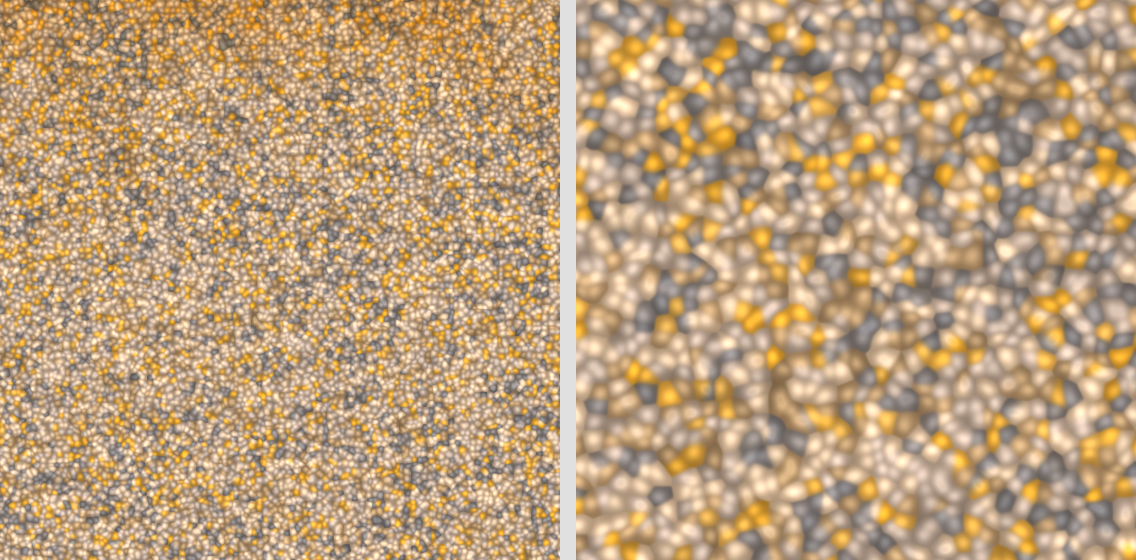
Left, the full canvas; right, a detail of the centre.
Write a Shadertoy shader that draws this texture.

```glsl
// Coarse sand: small soft rounded grains of beige, tan, gold and slate.
// Jittered cells give smoothly merging grains; slow noise gathers the colours
// into patches and a warm stain deepens towards the top edge.
#define GRAINS 102.0       // grains across the canvas
#define JITTER 0.9         // irregularity of grain positions
#define BLEND 9.0          // sharpness of the step between grains
#define GOLD_SHARE 0.14
#define SLATE_SHARE 0.17
#define GAP_SHADE vec3(0.77, 0.745, 0.715)  // tint of the gaps between grains
#define CROWN 1.19         // brightness of the grain crown
#define ROUNDNESS 5.0      // how fast a grain darkens from its crown
#define STAIN vec3(0.94, 0.85, 0.69)

float hash(vec2 p) {
    return fract(sin(dot(p, vec2(127.1, 311.7))) * 43758.5453);
}

float noise(vec2 p) {
    vec2 i = floor(p), f = fract(p);
    f = f * f * (3.0 - 2.0 * f);
    return mix(mix(hash(i), hash(i + vec2(1, 0)), f.x),
               mix(hash(i + vec2(0, 1)), hash(i + vec2(1, 1)), f.x), f.y);
}

float patches(vec2 p) {
    return 0.5 * noise(p) + 0.3 * noise(p * 2.1 + 17.3) + 0.2 * noise(p * 4.3 + 41.7);
}

// Warm stain: strong along the top, broken up by slow noise
float stainAt(vec2 uv) {
    return smoothstep(0.62, 1.15, uv.y + 0.6 * (patches(uv * 5.0 + 5.0) - 0.5));
}

// Mineral colour of one grain, biased by the patch it lies in
vec3 grainColor(vec2 id) {
    const vec3 pale  = vec3(0.88, 0.77, 0.65);
    const vec3 rose  = vec3(0.76, 0.68, 0.62);
    const vec3 ochre = vec3(0.73, 0.60, 0.44);
    const vec3 gold  = vec3(0.90, 0.65, 0.18);
    const vec3 slate = vec3(0.48, 0.47, 0.48);

    vec2 uv = id / GRAINS;
    float goldChance = GOLD_SHARE * (0.3 + 1.4 * patches(uv * 18.0 + 3.0))
                     + 0.10 * stainAt(uv);
    float slateChance = SLATE_SHARE * 2.0 * smoothstep(0.25, 0.75, patches(uv * 20.0 + 60.0));
    float pick = hash(id + 7.7);
    float kind = hash(id + 23.1);

    vec3 color = kind < 0.35 ? pale : kind < 0.70 ? rose : ochre;
    if (pick < goldChance) color = mix(gold, pale, 0.35 * kind);
    else if (pick > 1.0 - slateChance) color = mix(slate, rose, 0.35 * kind);
    return color * (0.91 + 0.18 * hash(id + 51.9));
}

void mainImage(out vec4 fragColor, in vec2 fragCoord) {
    vec2 uv = fragCoord / min(iResolution.x, iResolution.y);
    vec2 p = uv * GRAINS;
    // Bend the cells slightly so that no grid shows
    p += 0.5 * vec2(noise(p * 0.6), noise(p * 0.6 + 31.0));
    vec2 cell = floor(p);

    // Merge the nearby grains with bell-shaped weights
    vec3 sum = vec3(0.0);
    float total = 1e-6;
    for (int y = -1; y <= 1; y++)
    for (int x = -1; x <= 1; x++) {
        vec2 id = cell + vec2(x, y);
        vec2 center = id + 0.5 + JITTER * (vec2(hash(id), hash(id + 91.3)) - 0.5);
        vec2 offset = p - center;
        float weight = exp(-BLEND * dot(offset, offset));
        sum += weight * grainColor(id);
        total += weight;
    }
    vec3 color = sum / total;

    // Rounded relief from the smooth squared distance to the grains
    float distSq = max(-log(total) / BLEND, 0.0);
    float body = exp(-ROUNDNESS * distSq);
    color *= mix(GAP_SHADE, vec3(CROWN), body);

    // Fine mottling, broad unevenness and the warm stain
    color *= 0.95 + 0.10 * noise(uv * GRAINS * 1.7);
    color *= 0.92 + 0.16 * patches(uv * 22.0 + 80.0);
    color *= mix(vec3(1.0), STAIN, stainAt(uv));

    fragColor = vec4(clamp(color, 0.0, 1.0), 1.0);
}
```
